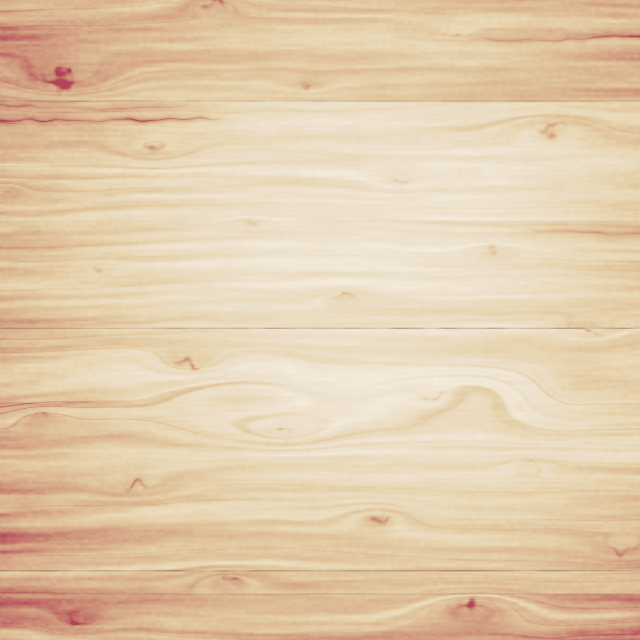
Give the GLSL for this texture, as a Shadertoy shader.

```glsl
// Pale wooden boards with long horizontal grain, knots, cracks and thin seams.
// A bent height field drives the grain, so its level lines curl round the knots;
// grain, wear and a bright off-centre glow sum to one tone that picks the colour.

const int TONES = 8;
const vec3 TONE[TONES] = vec3[TONES](       // light to dark, one step per unit
    vec3(0.96, 0.93, 0.87), vec3(0.93, 0.88, 0.80), vec3(0.91, 0.84, 0.70),
    vec3(0.88, 0.77, 0.61), vec3(0.85, 0.69, 0.55), vec3(0.81, 0.59, 0.48),
    vec3(0.76, 0.43, 0.41), vec3(0.69, 0.27, 0.35));
const vec3 SEAM_COLOR = vec3(0.56, 0.42, 0.30);

const int SEAMS = 5;
const vec2 SEAM[SEAMS] = vec2[SEAMS](       // height, strength
    vec2(0.072, 0.30), vec2(0.108, 0.65), vec2(0.487, 0.60),
    vec2(0.655, 0.06), vec2(0.842, 0.40));
const float SEAM_WIDTH = 0.0005;

const int CRACKS = 5;
const vec4 CRACK[CRACKS] = vec4[CRACKS](    // start x, end x, height, strength
    vec4(-0.10, 0.38, 0.814, 3.2), vec4(-0.10, 0.34, 0.832, 1.3),
    vec4(0.72, 1.10, 0.941, 2.3), vec4(0.78, 1.10, 0.640, 1.6),
    vec4(-0.10, 0.22, 0.368, 1.5));
const float CRACK_WIDTH = 0.0028;

const int KNOTS = 24;
const float KNOT_MIN = 0.004, KNOT_MAX = 0.014;
const vec2 GLOW_CENTER = vec2(0.57, 0.53);
const float GLOW_FALLOFF = 8.0;
const float FIGURE_Y = 0.39, FIGURE_SPREAD = 0.065, FIGURE_BEND = 0.13;
const float GRAIN_FREQ = 115.0, FIBRE_FREQ = 240.0;
const float BLOTCH = 0.9, STREAK = 1.3, GRAIN = 1.7, RING = 0.8, FIBRE = 1.1;

float hash(vec2 p) {
    vec3 q = fract(p.xyx * 0.1031);
    q += dot(q, q.yzx + 33.33);
    return fract((q.x + q.y) * q.z);
}

float noise(vec2 p) {
    vec2 i = floor(p), f = fract(p);
    f = f * f * (3.0 - 2.0 * f);
    return mix(mix(hash(i), hash(i + vec2(1, 0)), f.x),
               mix(hash(i + vec2(0, 1)), hash(i + vec2(1, 1)), f.x), f.y);
}

// x: bend of the grain around all knots, y: darkness of their cores
vec2 knots(vec2 p) {
    vec2 sum = vec2(0.0);
    vec2 ragged = vec2(noise(p * 65.0), noise(p * 65.0 + 40.0)) - 0.5;
    for (int i = 0; i < KNOTS; i++) {
        float n = float(i), r = hash(vec2(n, 7.0));
        vec2 center = vec2(fract(n * 0.618 + 0.12),
                           (n + hash(vec2(n, 3.0))) / float(KNOTS));
        float size = mix(KNOT_MIN, KNOT_MAX, r * r);
        vec2 d = p - center;
        vec2 halo = d / (size * vec2(7.5, 2.6));
        vec2 core = (d + ragged * size * 3.0) / (size * vec2(1.7, 0.6));
        float side = hash(vec2(n, 19.0)) < 0.5 ? -1.0 : 1.0;
        sum.x += side * 4.5 * size * exp(-dot(halo, halo));
        sum.y += (0.4 + r) * exp(-dot(core, core)) + 0.35 * r * exp(-dot(halo, halo) * 2.0);
    }
    return sum;
}

// Wavering dark splits, sharp in the middle and soft at both ends
float cracks(vec2 p) {
    float sum = 0.0;
    for (int i = 0; i < CRACKS; i++) {
        vec4 c = CRACK[i];
        float ends = smoothstep(c.x, c.x + 0.09, p.x) * (1.0 - smoothstep(c.y - 0.09, c.y, p.x));
        float y = c.z + 0.018 * (noise(vec2(p.x * 7.0, c.z * 50.0)) - 0.5)
                + 0.005 * (noise(vec2(p.x * 45.0, c.z * 70.0)) - 0.5);
        float worn = 0.45 + 0.9 * noise(vec2(p.x * 28.0, c.z * 90.0));
        float gap = abs(p.y - y) / CRACK_WIDTH;
        sum += c.w * ends * (worn * exp(-gap) + 0.25 * exp(-gap * 0.2));
    }
    return sum;
}

void mainImage(out vec4 fragColor, in vec2 fragCoord) {
    vec2 p = fragCoord / iResolution.xy;
    float pixel = 1.0 / iResolution.y;

    // Boards and the seams between them
    float board = 0.0, seam = 0.0;
    for (int i = 0; i < SEAMS; i++) {
        board += step(SEAM[i].x, p.y);
        float line = 1.0 - smoothstep(0.0, SEAM_WIDTH + pixel, abs(p.y - SEAM[i].x));
        float wear = 0.3 + 0.7 * noise(vec2(p.x * 40.0, float(i) * 9.0));
        seam = max(seam, line * wear * SEAM[i].y);
    }

    // Height field: gentle waves, a strongly figured band, and knots
    vec2 knot = knots(p);
    float band = (p.y - FIGURE_Y) / FIGURE_SPREAD;
    float figure = exp(-band * band);
    float bend = 0.025 * (noise(p * vec2(2.5, 6.0)) - 0.5)
               + 0.005 * (noise(p * vec2(14.0, 30.0)) - 0.5)
               + FIGURE_BEND * figure * (noise(p * vec2(5.5, 13.0) + 11.0) - 0.5);
    float height = p.y + bend + knot.x;
    float fade = 1.0 - smoothstep(0.4, 1.1, GRAIN_FREQ * fwidth(height));

    // Broad streaks, fine grain, thin growth lines and fibres
    float shift = board * 17.0;
    float blotch = noise(vec2(p.x * 1.8 + shift, p.y * 8.0)) - 0.5;
    float streak = noise(vec2(p.x * 1.3 + shift, height * 26.0)) - 0.5;
    float grain = noise(vec2(p.x * 4.0 + shift, height * GRAIN_FREQ)) - 0.5;
    float ring = abs(noise(vec2(p.x * 0.9 + shift, height * 48.0)) - 0.5);
    ring = 1.0 - smoothstep(0.0, 0.09, ring);
    float fibre = 0.6 * noise(p * vec2(22.0, FIBRE_FREQ))
                + 0.4 * noise(p * vec2(150.0, FIBRE_FREQ) + 31.0) - 0.5;

    // Glow sets the base tone and lets the grain deepen towards the edges
    vec2 away = p - GLOW_CENTER;
    float shade = GLOW_FALLOFF * dot(away, away);
    float depth = 0.65 + 0.22 * min(shade, 3.0);
    float tone = 0.85 + shade + 0.4 * (hash(vec2(board, 5.0)) - 0.5);
    tone += depth * (BLOTCH * blotch + STREAK * streak + FIBRE * fibre
          + fade * (GRAIN * grain + RING * (0.7 + figure) * ring));
    tone += knot.y * (1.0 + 2.2 * noise(p * 110.0)) + cracks(p);

    vec3 color = TONE[0];
    for (int i = 1; i < TONES; i++)
        color = mix(color, TONE[i], clamp(tone - float(i - 1), 0.0, 1.0));
    color = mix(color, SEAM_COLOR, seam);
    fragColor = vec4(color, 1.0);
}
```
